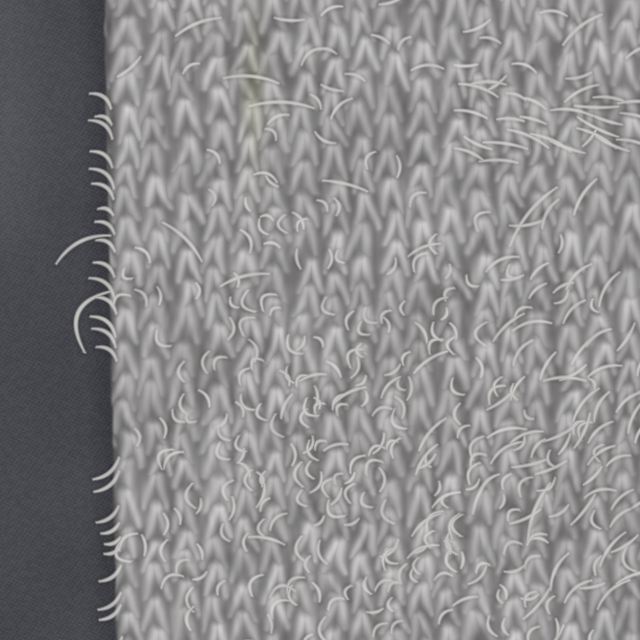
A Shadertoy shader for this texture:

```glsl
// Fuzzy grey knit fabric lying over dark woven denim at the left.
// Stitches are soft chevrons accumulated from jittered cells; loose fibres
// are bent arcs, scattered by density spots and merged into one distance.

float hash(vec2 p) {
    vec3 q = fract(vec3(p.xyx) * 0.1031);
    q += dot(q, q.yzx + 33.33);
    return fract((q.x + q.y) * q.z);
}

vec2 hash2(vec2 p) { return vec2(hash(p), hash(p + 57.3)); }

float noise(vec2 p) {
    vec2 i = floor(p), f = fract(p);
    f = f * f * (3.0 - 2.0 * f);
    return mix(mix(hash(i), hash(i + vec2(1, 0)), f.x),
               mix(hash(i + vec2(0, 1)), hash(i + vec2(1, 1)), f.x), f.y);
}

float fabricEdge(float y) {
    return mix(0.182, 0.163, y) + 0.003 * (noise(vec2(y * 45.0, 3.0)) - 0.5);
}

float spot(vec2 p, vec2 centre, vec2 radius) {
    vec2 q = (p - centre) / radius;
    return exp(-dot(q, q));
}

// Tapered parabolic arc along x; bend is apex height over half length.
float arc(vec2 q, float halfLen, float bend, float width) {
    float x = clamp(q.x, -halfLen, halfLen);
    float t = x / halfLen;
    float slope = 2.0 * bend * t;
    float dy = (q.y - bend * halfLen * (1.0 - t * t)) / sqrt(1.0 + slope * slope);
    return length(vec2(q.x - x, dy)) - width * (1.0 - 0.55 * t * t);
}

float strand(vec2 p, vec2 a, vec2 b, float bend, float width) {
    vec2 dir = normalize(b - a), d = p - 0.5 * (a + b);
    return arc(vec2(dot(d, dir), dot(d, vec2(-dir.y, dir.x))),
               0.5 * length(b - a), bend, width);
}

// Scattered fibres; angle.x is the mean direction, angle.y its spread.
float fibres(vec2 p, float cell, vec2 angle, float halfLen, float bend,
             vec2 centre, vec2 radius, float amount, float seed) {
    float d = 1.0;
    vec2 base = floor(p / cell);
    for (int k = 0; k < 9; k++) {
        vec2 id = base + vec2(k % 3 - 1, k / 3 - 1);
        vec2 r = hash2(id + seed), s = hash2(id + seed + 19.7);
        vec2 c = (id + r) * cell;
        if (s.x > amount * spot(c, centre, radius) || c.x < 0.19) continue;
        float h = hash(id + seed + 41.0);
        float a = angle.x + angle.y * (2.0 * s.y - 1.0);
        vec2 dir = vec2(cos(a), sin(a));
        float side = h > 0.3 ? 1.0 : -1.0;
        d = min(d, strand(p, c - dir * halfLen * (0.5 + 0.5 * r.x),
                          c + dir * halfLen * (0.5 + 0.5 * r.x),
                          side * bend * (0.4 + h), 0.0021));
    }
    return d;
}

// Fibres poking out over the denim, rising in the upper group, falling below.
float fringe(vec2 p) {
    float d = min(strand(p, vec2(0.088, 0.588), vec2(0.172, 0.632), 0.28, 0.0026),
                  strand(p, vec2(0.132, 0.450), vec2(0.174, 0.545), 0.65, 0.0030));
    for (int i = 0; i < 34; i++) {
        vec2 r = hash2(vec2(i, 8.0));
        float y = (float(i) + r.x) / 34.0;
        bool upper = y > 0.43 && y < 0.84;
        if (!upper && y > 0.30) continue;
        vec2 root = vec2(fabricEdge(y) + 0.008, y);
        vec2 tip = root + vec2(-0.022 - 0.018 * r.y, (upper ? 0.026 : -0.026) * (0.3 + r.y));
        d = min(d, strand(p, root, tip, upper ? -0.4 : 0.3, 0.0028));
    }
    return d;
}

float looseStrands(vec2 p) {
    vec4 ends[11] = vec4[11](
        vec4(0.39, 0.834, 0.49, 0.831), vec4(0.35, 0.878, 0.435, 0.87),
        vec4(0.345, 0.553, 0.42, 0.572), vec4(0.255, 0.652, 0.315, 0.592),
        vec4(0.797, 0.616, 0.87, 0.707), vec4(0.897, 0.665, 0.932, 0.72),
        vec4(0.88, 0.93, 0.94, 0.977), vec4(0.275, 0.944, 0.345, 0.972),
        vec4(0.85, 0.405, 0.915, 0.405), vec4(0.735, 0.868, 0.79, 0.868),
        vec4(0.825, 0.155, 0.86, 0.245));
    float d = 1.0;
    for (int i = 0; i < 11; i++)
        d = min(d, strand(p, ends[i].xy, ends[i].zw, 0.16, 0.0023));
    return d;
}

// Soft inverted-V stitches on a half-dropped grid.
float stitches(vec2 p, vec2 size) {
    vec2 g = p / size + 0.35 * vec2(noise(p * 17.0), noise(p * 17.0 + 9.0));
    vec2 base = floor(g);
    float light = 0.0;
    for (int k = 0; k < 15; k++) {
        vec2 id = base + vec2(k % 3 - 1, k / 3 - 2);
        vec2 r = hash2(id + 3.0);
        vec2 q = g - id - 0.5 - 0.3 * (r - 0.5);
        q.y -= 0.5 * mod(id.x, 2.0);
        q.x = abs(q.x + 0.12 * (r.y - 0.5) * q.y);
        vec2 a = vec2(0.07, 0.42), leg = vec2(0.30, -0.92);
        float t = clamp(dot(q - a, leg) / dot(leg, leg), 0.0, 1.0);
        float d = length(q - a - leg * t) / mix(0.21, 0.13, t);
        light = max(light, exp(-d * d) * mix(0.70, 1.0, r.x) * (1.0 - 0.35 * t));
    }
    return light;
}

vec3 denim(vec2 p) {
    float twill = sin(p.x * 720.0 + p.y * 260.0) * sin(p.y * 900.0 - p.x * 160.0);
    float tone = 0.278 + 0.018 * twill + 0.035 * (noise(p * vec2(230.0, 300.0)) - 0.5);
    tone += 0.055 * spot(p, vec2(0.0, 0.85), vec2(0.07, 0.25)) + 0.02 * (noise(p * 9.0) - 0.5);
    tone -= 0.045 * smoothstep(0.05, 0.0, fabricEdge(p.y) - p.x);
    return tone + vec3(0.0, 0.003, 0.024);
}

vec3 knit(vec2 p) {
    float light = stitches(p, vec2(0.046, 0.047));
    float nap = noise(p * vec2(130.0, 48.0)) - 0.5;
    float tone = mix(0.465, 0.765, light) + 0.09 * nap + 0.07 * (noise(p * 24.0) - 0.5);
    tone -= 0.09 * smoothstep(0.022, 0.0, p.x - fabricEdge(p.y));
    float stain = spot(p, vec2(0.395, 0.86), vec2(0.016, 0.10));
    return vec3(tone + 0.006, tone, tone) - stain * vec3(0.01, 0.0, 0.05);
}

void mainImage(out vec4 fragColor, in vec2 fragCoord) {
    vec2 p = fragCoord / iResolution.xy;
    float px = 1.0 / iResolution.y;

    float inside = smoothstep(-0.002 - px, 0.002 + px, p.x - fabricEdge(p.y));
    vec3 color = mix(denim(p), knit(p), inside);

    // Curls through the middle and bottom, straighter fibres to the right.
    float d = min(fringe(p), looseStrands(p));
    d = min(d, fibres(p, 0.033, vec2(1.5, 0.9), 0.018, 0.65, vec2(0.52, 0.38), vec2(0.30, 0.22), 0.75, 11.0));
    d = min(d, fibres(p, 0.034, vec2(1.1, 0.9), 0.020, 0.50, vec2(0.60, 0.10), vec2(0.34, 0.19), 0.75, 83.0));
    d = min(d, fibres(p, 0.040, vec2(0.65, 0.5), 0.034, 0.20, vec2(0.90, 0.34), vec2(0.22, 0.27), 0.85, 127.0));
    d = min(d, fibres(p, 0.036, vec2(-0.25, 0.25), 0.036, 0.12, vec2(0.88, 0.80), vec2(0.12, 0.055), 1.3, 211.0));
    d = min(d, fibres(p, 0.042, vec2(0.25, 0.7), 0.026, 0.25, vec2(0.68, 0.94), vec2(0.34, 0.13), 0.50, 307.0));
    d = min(d, fibres(p, 0.032, vec2(-0.9, 0.7), 0.019, 0.40, vec2(0.43, 0.70), vec2(0.09, 0.10), 0.60, 401.0));

    // A faint contact shadow, then the pale fibres.
    color *= 1.0 - 0.10 * smoothstep(0.008, 0.0, d);
    float fibre = smoothstep(0.0012 + px, -0.0012 - 0.5 * px, d);
    vec3 fibreColor = vec3(0.81, 0.805, 0.79) + 0.08 * (noise(p * 40.0) - 0.5);
    fragColor = vec4(mix(color, fibreColor, 0.88 * fibre), 1.0);
}
```
